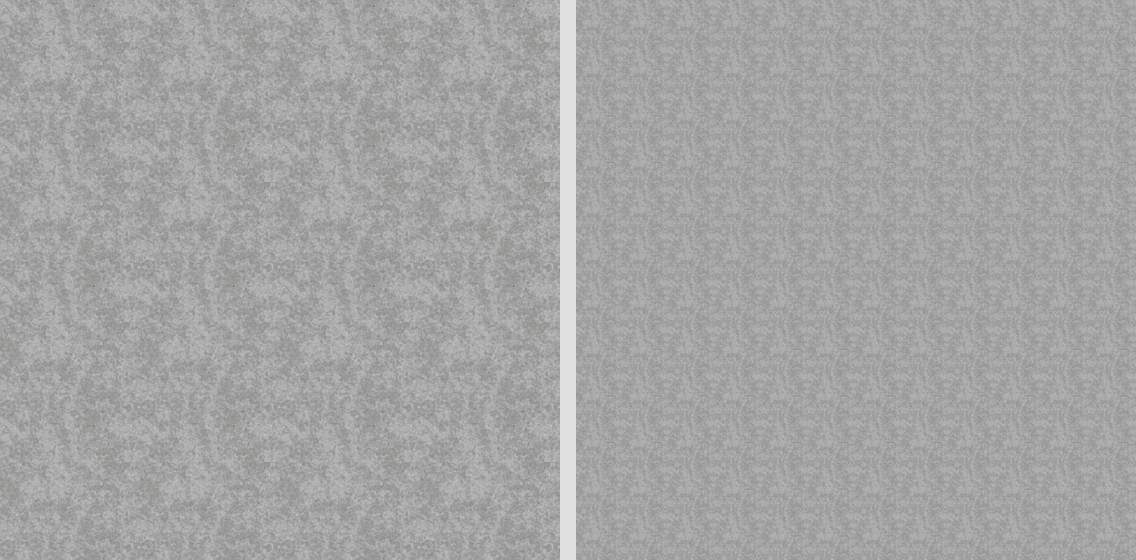
Left: one tile. Right: repeated 3 by 3.
A WebGL 2 fragment shader for this texture:

```glsl
#version 300 es
precision highp float;
// Weathered grey concrete: a mottled tile repeated four times each way.
// Wrapping gradient noise is cut into small crisp pale and dark patches,
// steered by faint stains, then finished with sparse pits, flecks and grain.
uniform vec2 u_resolution;
out vec4 fragColor;

float hash(vec2 p) {
    return fract(sin(dot(p, vec2(127.1, 311.7))) * 43758.5453);
}

// Whole cell index wrapped to the tile, safe against rounding at its edges
vec2 wrapCell(vec2 cell, float cells) {
    return floor(mod(cell + 0.5, cells));
}

// Slope of a random unit gradient at one lattice corner
float slope(vec2 cell, vec2 corner, vec2 f, float cells, float seed) {
    float angle = 6.2832 * hash(wrapCell(cell + corner, cells) + seed);
    return dot(vec2(cos(angle), sin(angle)), f - corner);
}

// Gradient noise around zero that wraps after a whole number of cells
float noise(vec2 tile, float cells, float seed) {
    vec2 i = floor(tile * cells);
    vec2 f = fract(tile * cells);
    vec2 w = f * f * f * (f * (f * 6.0 - 15.0) + 10.0);
    vec2 e = vec2(1.0, 0.0);
    return mix(mix(slope(i, e.yy, f, cells, seed), slope(i, e.xy, f, cells, seed), w.x),
               mix(slope(i, e.yx, f, cells, seed), slope(i, e.xx, f, cells, seed), w.x), w.y);
}

// Finer octaves weigh slightly more, which keeps the small patches strong
float fbm(vec2 tile, float cells, float seed) {
    float sum = 0.0, total = 0.0, weight = 1.0;
    for (int octave = 0; octave < 4; octave++) {
        sum += weight * noise(tile, cells, seed + float(octave) * 17.3);
        total += weight;
        weight *= 1.04;
        cells *= 2.0;
    }
    return sum / total;
}

// Soft round stain, measured the short way around the tile
float stain(vec2 tile, vec2 center, float radius) {
    vec2 d = fract(tile - center + 0.5) - 0.5;
    return exp(-dot(d, d) / (radius * radius));
}

// Sparse pits: x is the dark hole, y is its pale rim
vec2 pits(vec2 tile, float cells) {
    vec2 p = tile * cells;
    vec2 cell = wrapCell(floor(p), cells);
    vec2 center = 0.35 + 0.3 * vec2(hash(cell + 3.7), hash(cell + 8.3));
    float radius = mix(0.07, 0.12, hash(cell + 5.1));
    float d = length(fract(p) - center);
    float present = step(0.95, hash(cell + 21.9));
    float hole = 1.0 - smoothstep(radius * 0.5, radius * 1.4, d);
    float rim = 1.0 - smoothstep(0.0, 0.09, abs(d - radius * 1.7));
    return present * vec2(hole, rim);
}

void main() {
    vec2 tile = fract(gl_FragCoord.xy / u_resolution * 4.0);

    // Ragged edges from a small wrapping warp
    vec2 warp = vec2(noise(tile, 24.0, 141.4), noise(tile, 24.0, 187.6));
    vec2 ragged = tile + warp * 0.02;

    // Broad pale and dark areas
    float broad = 0.090 * stain(tile, vec2(0.42, 0.64), 0.19)
                + 0.060 * stain(tile, vec2(0.94, 0.94), 0.15)
                - 0.080 * stain(tile, vec2(0.67, 0.02), 0.14)
                - 0.040 * stain(tile, vec2(0.78, 0.58), 0.12)
                - 0.040 * stain(tile, vec2(0.22, 0.60), 0.08);
    float relief = fbm(ragged, 7.0, 11.2) + broad;

    // Three greys split by height
    vec3 darkGrey = vec3(0.598, 0.598, 0.593);
    vec3 midGrey = vec3(0.642);
    vec3 paleGrey = vec3(0.69);
    vec3 color = mix(darkGrey, midGrey, smoothstep(-0.085, -0.025, relief));
    color = mix(color, paleGrey, smoothstep(0.05, 0.11, relief));

    // Pits, flecks and grain
    vec2 pit = pits(tile, 11.0);
    color += 0.03 * pit.y - 0.09 * pit.x;
    float fleck = noise(ragged, 40.0, 83.5);
    color += 0.03 * (smoothstep(0.2, 0.45, fleck) - smoothstep(0.2, 0.45, -fleck));
    color += 0.06 * noise(tile, 60.0, 231.8);

    fragColor = vec4(color, 1.0);
}
```
